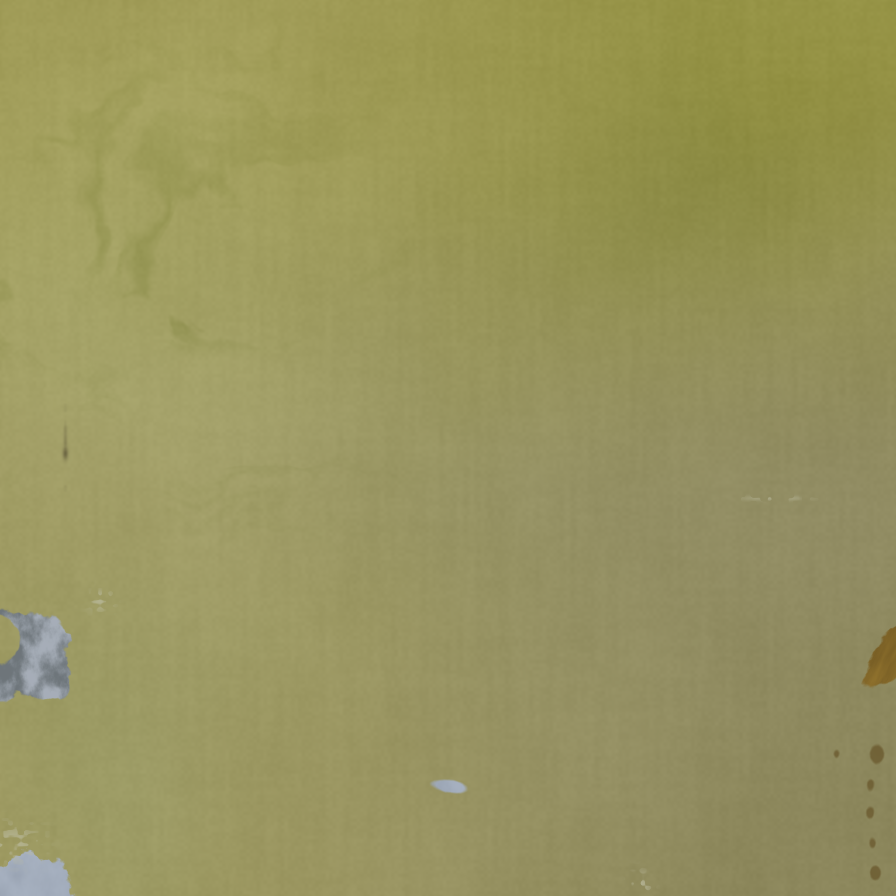
This texture is drawn by a WebGL 2 fragment shader. Its source:

```glsl
#version 300 es
precision highp float;
// Aged olive-yellow painted wall with soft stains, chipped paint and rust spots.

uniform vec2 u_resolution;
out vec4 fragColor;

float hash(vec2 p) {
    vec3 q = fract(vec3(p.xyx) * 0.1031);
    q += dot(q, q.yzx + 33.33);
    return fract((q.x + q.y) * q.z);
}

float noise(vec2 p) {
    vec2 i = floor(p), f = fract(p);
    f = f * f * (3.0 - 2.0 * f);
    return mix(mix(hash(i), hash(i + vec2(1, 0)), f.x),
               mix(hash(i + vec2(0, 1)), hash(i + vec2(1, 1)), f.x), f.y);
}

float fbm(vec2 p) {
    float sum = 0.0, weight = 0.5;
    for (int i = 0; i < 5; i++) {
        sum += weight * noise(p);
        p = mat2(1.6, 1.2, -1.2, 1.6) * p + 17.3;
        weight *= 0.5;
    }
    return sum / 0.97;
}

float glow(vec2 p, vec2 centre, vec2 radius) {
    vec2 q = (p - centre) / radius;
    return exp(-dot(q, q));
}

// Coverage of a ragged elliptical flake.
float flake(vec2 p, vec2 centre, vec2 radius, float ragged) {
    float d = (length((p - centre) / radius) - 1.0) * min(radius.x, radius.y);
    d += (fbm(p * 38.0 + 5.0) - 0.5) * ragged;
    return 1.0 - smoothstep(-0.0015, 0.0015, d);
}

// Coverage of a ragged rounded rectangle.
float slab(vec2 p, vec2 centre, vec2 halfSize, float ragged) {
    vec2 q = abs(p - centre) - halfSize + 0.012;
    float d = length(max(q, 0.0)) + min(max(q.x, q.y), 0.0) - 0.012;
    d += (fbm(p * 32.0 + 9.0) - 0.5) * ragged;
    return 1.0 - smoothstep(-0.0015, 0.0015, d);
}

vec3 paint(vec2 p) {
    vec2 warp = vec2(fbm(p * 3.0), fbm(p * 3.0 + 40.0)) - 0.5;
    vec2 w = p + 0.16 * warp;
    vec3 low = mix(vec3(0.615, 0.595, 0.37), vec3(0.56, 0.54, 0.375), smoothstep(0.1, 1.0, w.x));
    vec3 high = mix(vec3(0.62, 0.6, 0.33), vec3(0.585, 0.575, 0.27), smoothstep(0.2, 0.9, w.x));
    vec3 col = mix(low, high, smoothstep(0.4, 1.0, w.y));
    col += vec3(0.035, 0.045, 0.055) * glow(w, vec2(0.13, 0.72), vec2(0.3, 0.24));
    col += vec3(0.015, 0.02, 0.03) * glow(w, vec2(0.5, 0.48), vec2(0.35, 0.3));
    col += vec3(0.0, 0.015, 0.025) * glow(w, vec2(0.12, 0.15), vec2(0.15, 0.2));
    col -= vec3(0.03, 0.022, 0.035) * glow(w, vec2(0.78, 0.8), vec2(0.15, 0.12));

    // Cloudy mottling and faint branching stains
    col += (fbm(p * 4.5 + 60.0) - 0.5) * vec3(0.05, 0.05, 0.06);
    vec2 v = p * vec2(7.0, 9.0) + 5.0 * warp;
    float vein = 1.0 - smoothstep(0.0, 0.09, abs(fbm(v) - 0.5));
    float stained = glow(p, vec2(0.16, 0.68), vec2(0.22, 0.25)) * smoothstep(0.35, 0.65, noise(p * 9.0));
    col -= vec3(0.055, 0.045, 0.06) * vein * stained;

    // Vertical brush weave and fine grain
    col += (noise(p * vec2(150.0, 14.0)) - 0.5) * 0.014;
    col += (noise(p * vec2(20.0, 130.0)) - 0.5) * 0.008;
    return col + (noise(p * 260.0) - 0.5) * 0.016;
}

void main() {
    vec2 p = gl_FragCoord.xy / u_resolution;
    vec3 wall = paint(p);
    vec3 col = wall;

    // Exposed plaster
    float mottle = fbm(p * vec2(55.0, 40.0));
    vec3 plaster = mix(vec3(0.43, 0.46, 0.48), vec3(0.65, 0.68, 0.72), smoothstep(0.3, 0.72, mottle));
    float patchMask = slab(p, vec2(0.018, 0.27), vec2(0.056, 0.049), 0.035);
    patchMask *= 1.0 - flake(p, vec2(-0.003, 0.283), vec2(0.023, 0.03), 0.014);
    col = mix(col, plaster, patchMask);
    vec3 pale = vec3(0.63, 0.67, 0.73) + (mottle - 0.5) * 0.08;
    float corner = flake(p, vec2(0.035, -0.005), vec2(0.06, 0.05), 0.05);
    float chip = flake(p + vec2(0.0, 0.12) * (p.x - 0.502), vec2(0.502, 0.122), vec2(0.018, 0.007), 0.006);
    col = mix(col, pale, max(corner, chip));

    // Rust smear and spots along the right edge
    vec2 slant = vec2(p.x - 0.45 * (p.y - 0.268), p.y);
    float smear = flake(slant, vec2(0.997, 0.268), vec2(0.02, 0.036), 0.02);
    vec3 rust = mix(vec3(0.4, 0.3, 0.1), vec3(0.58, 0.45, 0.16), fbm(slant * vec2(90.0, 25.0)));
    col = mix(col, rust, smear * 0.9);
    for (int i = 0; i < 6; i++) {
        float k = float(i);
        vec2 c = vec2(0.975 - 0.045 * step(4.5, k), 0.158 - 0.033 * mod(k, 5.0));
        c.x += 0.014 * (hash(vec2(k, 3.0)) - 0.5);
        float size = i == 0 ? 0.0095 : mix(0.003, 0.006, hash(vec2(k, 8.0)));
        col = mix(col, vec3(0.41, 0.34, 0.17), 0.75 * flake(p, c, size * vec2(0.75, 1.1), 0.006));
    }

    // Dark scratch and scattered pale nicks
    float scratch = glow(p, vec2(0.073, 0.494), vec2(0.003, 0.007));
    scratch += 0.45 * glow(p, vec2(0.073, 0.5), vec2(0.0022, 0.04)) * smoothstep(0.4, 0.7, noise(p * 110.0));
    col = mix(col, vec3(0.35, 0.32, 0.21), 0.7 * min(scratch, 1.0));
    float zone = glow(p, vec2(0.112, 0.33), vec2(0.014, 0.012)) + glow(p, vec2(0.015, 0.06), vec2(0.03, 0.02));
    zone += glow(p, vec2(0.715, 0.012), vec2(0.012, 0.016)) + 0.8 * glow(p, vec2(0.865, 0.444), vec2(0.035, 0.003));
    float nick = smoothstep(0.62, 0.8, noise(p * vec2(170.0, 210.0)));
    col = mix(col, vec3(0.73, 0.73, 0.62), 0.75 * nick * min(zone, 1.0));
    fragColor = vec4(col, 1.0);
}
```
